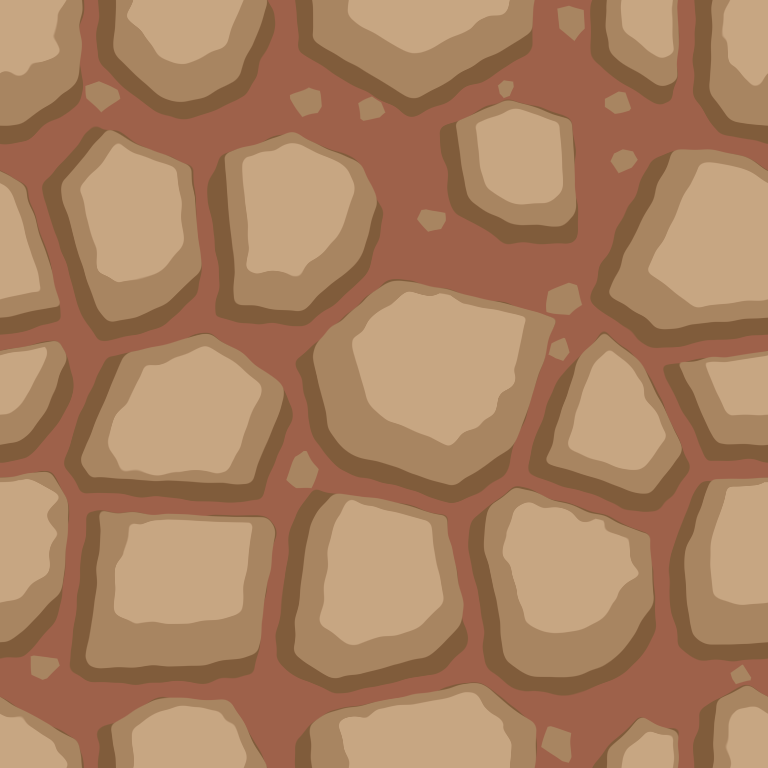
Reproduce this texture procedurally as a three.js fragment shader.

```glsl
// Tiling hand-painted cobbles in red clay: a wrapped, weighted Voronoi layout is
// cut by random facets, and each stone edge gets its own inset, which yields
// a dark under-stroke, a mid-tone body and a pale top face. Pebbles fill gaps.
varying vec2 vUv;

const float TAU = 6.28318;
const float STONES = 4.0;     // stone cells across the tile
const float PEBBLES = 12.0;   // pebble cells across the tile
const float SOFT = 0.0009;    // edge smoothing, in canvas units
const float HALF_GAP = 0.042; // clay on each side of a border, in stone cells
const float STROKE = 0.087;   // dark stroke width, in stone cells
const vec2 ORIGIN = vec2(0.143, 0.9206); // tile borders cross stones, not gaps
const vec2 SHADE_DIR = vec2(-0.5, -0.87);
const vec2 LIGHT_DIR = vec2(0.3, 0.95);

const vec3 CLAY = vec3(0.62, 0.38, 0.29);
const vec3 DARK = vec3(0.50, 0.36, 0.23);
const vec3 BODY = vec3(0.66, 0.52, 0.38);
const vec3 FACE = vec3(0.78, 0.65, 0.51);

vec2 wrap(vec2 cell, float period) {
  return floor(mod(cell + 0.5, period));
}

vec2 hash2(vec2 p, float seed) {
  vec3 h = fract(p.xyx * vec3(0.1031, 0.1030, 0.0973) + seed * 0.137);
  h += dot(h, h.yzx + 33.33);
  return fract((h.xx + h.yz) * h.zy);
}

// Wrapping value noise with two channels, centred on zero
vec2 noise2(vec2 uv, float period, float seed) {
  vec2 p = uv * period, i = floor(p), f = fract(p);
  f = f * f * (3.0 - 2.0 * f);
  vec2 a = hash2(wrap(i, period), seed);
  vec2 b = hash2(wrap(i + vec2(1.0, 0.0), period), seed);
  vec2 c = hash2(wrap(i + vec2(0.0, 1.0), period), seed);
  vec2 d = hash2(wrap(i + 1.0, period), seed);
  return mix(mix(a, b, f.x), mix(c, d, f.x), f.y) - 0.5;
}

vec3 softMin(vec3 a, vec3 b, float k) {
  vec3 h = max(k - abs(a - b), 0.0) / k;
  return min(a, b) - h * h * k * 0.25;
}

// Layers hold the depth inside the stroke outline, the body and the face
vec3 addEdge(vec3 layers, vec2 q, vec2 normal, float reach, float stroke, float bias) {
  float shaded = smoothstep(-0.04, 0.04, dot(normal, SHADE_DIR) + bias);
  float body = reach - stroke * shaded;
  float inset = max(body, 0.0) * mix(0.46, 0.09, 0.5 + 0.5 * dot(normal, LIGHT_DIR));
  return softMin(layers, vec3(reach, body, body - inset) - dot(normal, q), 0.03);
}

vec3 addFacets(vec3 layers, vec2 q, vec2 id, float size, float stroke) {
  for (int i = 0; i < 7; i++) {
    vec2 rnd = hash2(id, 11.0 + float(i));
    float angle = (float(i) + 0.7 * rnd.x) * TAU / 7.0;
    float reach = size * mix(0.45, 0.75, rnd.y);
    layers = addEdge(layers, q, vec2(cos(angle), sin(angle)), reach, stroke, rnd.x * 0.5 - 0.25);
  }
  return layers;
}

// Centre in xy, Voronoi weight in z, random size in w
vec4 stoneSite(vec2 cell) {
  vec2 id = wrap(cell, STONES);
  float size = hash2(id, 2.0).x;
  vec2 centre = cell + 0.5 + 0.6 * (hash2(id, 1.0) - 0.5);
  centre.x += 0.5 * mod(id.y, 2.0) - 0.25;
  return vec4(centre, mix(-0.1, 0.12, size), size);
}

vec3 stoneLayers(vec2 p) {
  // Find the stone that owns this point
  vec2 owner = floor(p);
  float nearest = 100.0;
  for (int j = -2; j <= 2; j++) for (int i = -2; i <= 2; i++) {
    vec2 cell = floor(p) + vec2(float(i), float(j));
    vec4 site = stoneSite(cell);
    vec2 d = p - site.xy;
    float power = dot(d, d) - site.z;
    if (power < nearest) { nearest = power; owner = cell; }
  }
  // Cut it by its neighbours, then by its own facets
  vec4 stone = stoneSite(owner);
  vec2 id = wrap(owner, STONES), q = p - stone.xy;
  vec3 layers = vec3(9.0);
  for (int j = -2; j <= 2; j++) for (int i = -2; i <= 2; i++) {
    if (i == 0 && j == 0) continue;
    vec2 side = vec2(float(i), float(j));
    vec4 other = stoneSite(owner + side);
    vec2 span = other.xy - stone.xy;
    float gap = max(length(span), 0.01);
    float reach = 0.5 * (gap * gap + stone.z - other.z) / gap - HALF_GAP;
    float bias = 0.6 * hash2(id * 5.0 + side + 2.0, 3.0).x - 0.3;
    layers = addEdge(layers, q, span / gap, reach, STROKE, bias);
  }
  return addFacets(layers, q, id, mix(0.6, 1.27, stone.w), STROKE);
}

// A pebble is shown only where the clay leaves room for it
float pebbleDepth(vec2 uv) {
  vec2 cell = floor(uv * PEBBLES), id = wrap(cell, PEBBLES);
  vec2 centre = (cell + 0.3 + 0.4 * hash2(id, 5.0)) / PEBBLES;
  float room = -stoneLayers(centre * STONES).x / STONES;
  float radius = clamp(room + 0.003, 0.012, 0.024) * mix(0.7, 1.05, hash2(id, 4.0).x);
  float depth = addFacets(vec3(9.0), (uv - centre) / radius, id, 1.4, 0.0).y * radius;
  return room > 0.012 ? depth : -1.0;
}

float cover(float depth) { return smoothstep(-SOFT, SOFT, depth); }

void main() {
  // Unsteady brush outline
  vec2 tile = vUv + ORIGIN;
  vec2 uv = tile + 0.007 * noise2(tile, 14.0, 6.0) + 0.004 * noise2(tile, 44.0, 7.0);
  vec3 depth = stoneLayers(uv * STONES) / STONES;
  vec2 ragged = noise2(tile, 40.0, 8.0);
  depth.x += 0.006 * ragged.x;
  depth.z += 0.022 * ragged.y * smoothstep(0.0, 0.25, noise2(tile, 10.0, 9.0).x);

  vec3 color = mix(CLAY, BODY, cover(pebbleDepth(uv)));
  color = mix(color, DARK, cover(depth.x));
  color = mix(color, BODY, cover(depth.y));
  color = mix(color, FACE, cover(min(depth.z, depth.y - 0.006)));
  gl_FragColor = vec4(color, 1.0);
}
```
